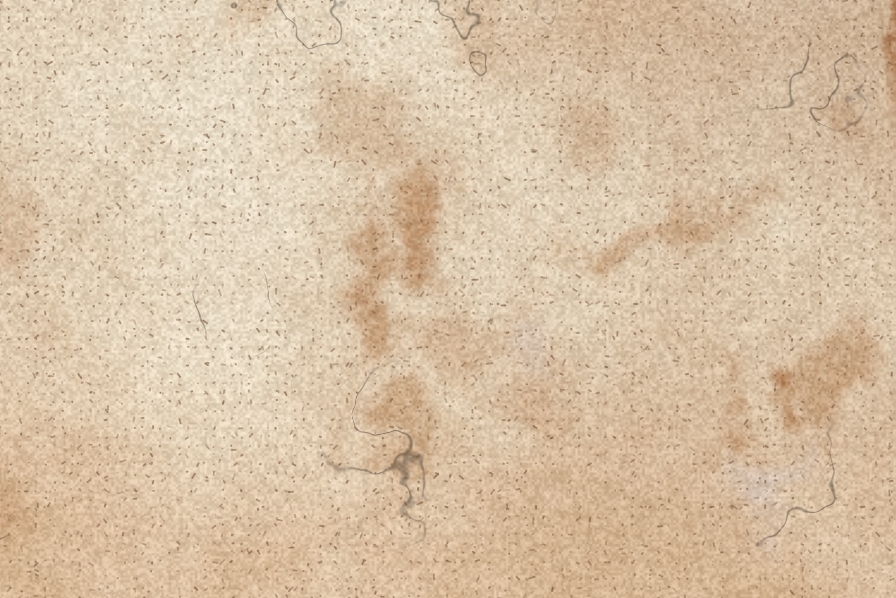
Give the GLSL for this texture, as a WebGL 1 fragment shader.

```glsl
precision highp float;
// Aged parchment: mottled cream and tan paper with fibre grain, flecks, cracks and rusty stains.

uniform vec2 u_resolution;

#define CREAM vec3(0.900, 0.848, 0.760)
#define TAN vec3(0.830, 0.722, 0.602)
#define RUST_TINT vec3(0.83, 0.68, 0.55)
#define LILAC vec3(0.845, 0.785, 0.745)
#define FLECK_COLOR vec3(0.50, 0.36, 0.25)
#define GRAIN_SCALE 250.0
#define GRAIN_CONTRAST 0.19
#define MOTTLE_CONTRAST 1.7
#define STAIN_STRENGTH 0.85
#define FLECK_SCALE 42.0
#define FLECK_SHARE 0.45
#define CRACK_STRENGTH 0.30

float hash(vec2 p) {
  vec3 q = fract(p.xyx * 0.1031);
  q += dot(q, q.yzx + 33.33);
  return fract((q.x + q.y) * q.z);
}

float noise(vec2 p) {
  vec2 cell = floor(p);
  vec2 f = fract(p);
  f = f * f * (3.0 - 2.0 * f);
  float low = mix(hash(cell), hash(cell + vec2(1.0, 0.0)), f.x);
  float high = mix(hash(cell + vec2(0.0, 1.0)), hash(cell + 1.0), f.x);
  return mix(low, high, f.y);
}

float fbm(vec2 p) {
  float sum = 0.0;
  float weight = 0.516;
  for (int i = 0; i < 5; i++) {
    sum += weight * noise(p);
    p = mat2(1.6, 1.2, -1.2, 1.6) * p + 17.3;
    weight *= 0.5;
  }
  return sum;
}

// Soft blotch whose outline and inside are broken up by the given noise
float blotch(vec2 p, vec2 center, vec2 radius, float breakup) {
  float body = 1.0 - length((p - center) / radius);
  return smoothstep(0.0, 0.95, body + 1.7 * (breakup - 0.5));
}

// Short dark fibres, at most one in each grid cell
float flecks(vec2 p, float scale, float seed, float pixel) {
  vec2 g = p * scale + seed;
  vec2 cell = floor(g);
  vec2 offset = 0.35 + 0.3 * vec2(hash(cell + 3.7), hash(cell + 9.1));
  float angle = 6.2832 * hash(cell + 21.4);
  vec2 along = vec2(cos(angle), sin(angle));
  vec2 d = fract(g) - offset;
  float halfLength = 0.20 * pow(hash(cell + 5.3), 2.0);
  d -= along * clamp(dot(d, along), -halfLength, halfLength);
  float reach = length(d) / scale;
  float ink = 1.0 - smoothstep(0.0004, 0.0010 + pixel, reach);
  return ink * step(hash(cell + 13.9), FLECK_SHARE) * (0.3 + 0.6 * hash(cell + 31.2));
}

// Thin broken contour lines of a noise field
float cracks(vec2 p, float pixel) {
  float line = abs(fbm(p * 3.2 + 41.0) - 0.5);
  float fade = smoothstep(0.52, 0.68, fbm(p * 4.5 + 8.0));
  return fade * (1.0 - smoothstep(0.0, 0.004 + pixel, line));
}

void main() {
  float pixel = 1.0 / u_resolution.y;
  vec2 p = gl_FragCoord.xy * pixel;
  float aspect = u_resolution.x * pixel;
  vec2 uv = vec2(p.x / aspect, p.y);

  // Broad toning: pale upper left and centre right, tan top right and bottom
  float tone = 0.50 + MOTTLE_CONTRAST * (fbm(p * 3.0 + 5.0) - 0.5);
  tone += 0.35 * smoothstep(0.50, 0.0, uv.y) - 0.10;
  tone += 0.45 * smoothstep(0.55, 1.0, uv.x) * smoothstep(0.45, 0.8, uv.y);
  tone -= 0.28 * smoothstep(0.65, 0.0, length((uv - vec2(0.15, 0.72)) * vec2(1.2, 1.0)));
  tone += 0.5 * (fbm(p * 16.0) - 0.5);
  vec3 color = mix(CREAM, TAN, clamp(tone, -0.1, 1.15));

  // Warm lower left, greyer upper right
  color += vec3(0.012, -0.004, -0.016) * smoothstep(0.3, -0.4, uv.y - 0.5 + 0.4 * uv.x);
  color += vec3(-0.012, 0.0, 0.012) * smoothstep(0.5, 1.0, uv.x) * smoothstep(0.5, 0.9, uv.y);

  // Rust stains
  vec2 warp = vec2(fbm(p * 7.0 + 11.0), fbm(p * 7.0 + 29.0)) - 0.5;
  vec2 s = vec2(uv.x * 1.5, uv.y) + 0.22 * warp;
  float breakup = fbm(p * 13.0 + 3.0);
  float stain = 0.75 * blotch(s, vec2(0.62, 0.50), vec2(0.08, 0.19), breakup);
  stain = max(stain, 0.85 * blotch(s, vec2(0.75, 0.63), vec2(0.08, 0.17), breakup));
  stain = max(stain, 0.60 * blotch(s, vec2(0.65, 0.31), vec2(0.07, 0.13), breakup));
  stain = max(stain, 0.60 * blotch(s, vec2(1.08, 0.61), vec2(0.25, 0.06), breakup));
  stain = max(stain, 0.60 * blotch(s, vec2(1.34, 0.36), vec2(0.14, 0.11), breakup));
  stain = max(stain, blotch(s, vec2(1.27, 0.34), vec2(0.06, 0.14), breakup));
  stain = max(stain, 0.35 * smoothstep(0.60, 0.78, fbm(p * 5.0 + 61.0)));
  float edge = smoothstep(0.988, 1.0, uv.x + 0.03 * (breakup - 0.5)) * smoothstep(0.7, 0.95, uv.y);
  stain = max(stain, edge);
  stain *= 0.75 + 0.5 * noise(p * 95.0);
  color *= mix(vec3(1.0), RUST_TINT, STAIN_STRENGTH * stain);

  // Pale lilac bleaching beside the stains
  float bleach = blotch(s, vec2(1.27, 0.18), vec2(0.09, 0.10), breakup);
  bleach = max(bleach, 0.7 * blotch(s, vec2(0.90, 0.44), vec2(0.06, 0.08), breakup));
  color = mix(color, LILAC, 0.65 * bleach);

  // Cracks, flecks and paper grain
  color *= 1.0 - CRACK_STRENGTH * cracks(p, pixel);
  float fleck = max(flecks(p, FLECK_SCALE, 0.0, pixel), flecks(p, FLECK_SCALE * 1.6, 57.4, pixel));
  color = mix(color, FLECK_COLOR, 0.75 * fleck);
  float grain = 0.7 * noise(p * GRAIN_SCALE) + 0.3 * noise(p * GRAIN_SCALE * 0.45 + 7.0) - 0.5;
  color += GRAIN_CONTRAST * grain * vec3(0.92, 1.0, 1.08);

  gl_FragColor = vec4(clamp(color, 0.0, 1.0), 1.0);
}
```
